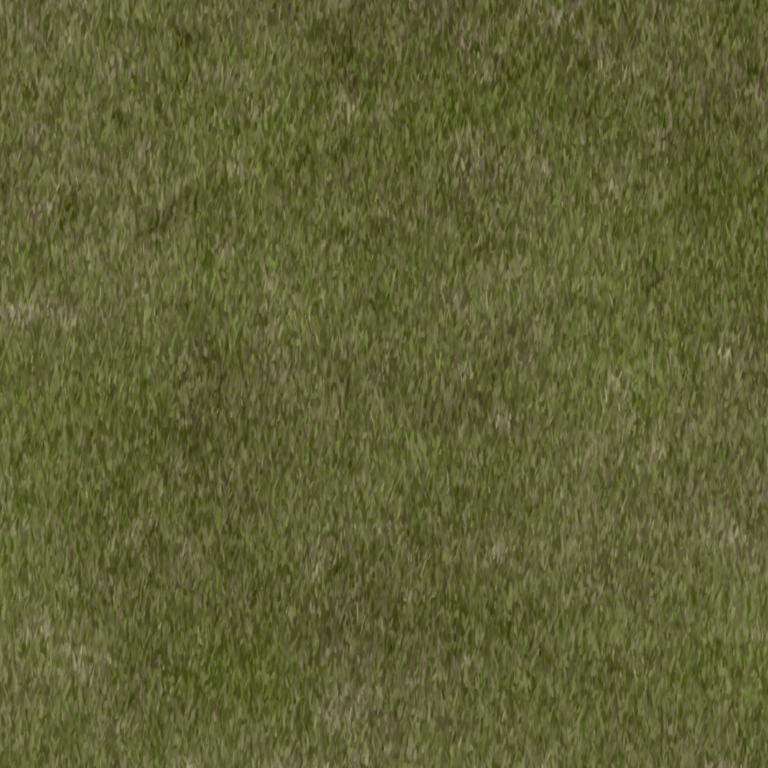
Write a Shadertoy shader that draws this texture.

```glsl
// Short meadow turf: layers of small, soft, nearly upright blades are
// painted over a streaky ground. Slow noise varies brightness and dryness,
// with small clumps of pale straw, thin light stems and shaded hollows.

const vec3  TURF_COLOR  = vec3(0.375, 0.387, 0.213);
const vec3  LIGHT_AXIS  = vec3(0.132, 0.130, 0.124);  // dark to light blades
const vec3  DRY_AXIS    = vec3(0.018, -0.010, 0.040); // green to dry blades
const int   LAYERS      = 10;
const vec2  CELL        = vec2(0.0125, 0.020);        // one blade per cell
const vec2  HALF_LENGTH = vec2(0.006, 0.019);         // shortest, longest
const vec2  HALF_WIDTH  = vec2(0.0009, 0.0027);       // thinnest, widest
const float MEAN_LEAN   = 0.05;
const float LEAN_SPREAD = 0.30;
const float BEND        = 0.10;
const float SOFTNESS    = 0.0017;
const float OPACITY     = 0.78;
const float STEM_SHARE  = 0.05;                       // thin pale stems
const float STEM_TONE   = 0.85;

// Integer hash: three random values in 0..1 for a cell and a seed
vec3 hash3(vec2 cell, int seed) {
    uvec3 v = uvec3(ivec3(ivec2(cell) + 4096, seed));
    v = v * 1664525u + 1013904223u;
    v.x += v.y * v.z; v.y += v.z * v.x; v.z += v.x * v.y;
    v ^= v >> 16u;
    v.x += v.y * v.z; v.y += v.z * v.x; v.z += v.x * v.y;
    return vec3(v >> 8u) / 16777216.0;
}

float valueNoise(vec2 p, int seed) {
    vec2 i = floor(p), f = fract(p);
    f = f * f * (3.0 - 2.0 * f);
    float low  = mix(hash3(i, seed).x, hash3(i + vec2(1, 0), seed).x, f.x);
    float high = mix(hash3(i + vec2(0, 1), seed).x, hash3(i + vec2(1, 1), seed).x, f.x);
    return mix(low, high, f.y);
}

float fbm(vec2 p, int seed) {
    float sum = 0.0, amplitude = 0.571;
    for (int i = 0; i < 3; i++) {
        sum += amplitude * valueNoise(p, seed + i);
        p = mat2(1.6, 1.2, -1.2, 1.6) * p + 7.3;
        amplitude *= 0.5;
    }
    return sum;
}

vec3 turfColor(float tone, float dryness) {
    return TURF_COLOR + tone * LIGHT_AXIS + dryness * DRY_AXIS;
}

// Coverage of one leaning, tapered blade centred at the origin
float bladeCover(vec2 p, float halfLength, float leaning, float width, float edge) {
    float t = p.y / halfLength;
    float lean = MEAN_LEAN + LEAN_SPREAD * (2.0 * leaning - 1.0);
    float bend = BEND * (2.0 * fract(leaning * 7.0) - 1.0);
    float axis = lean * p.y + bend * halfLength * t * t;
    width *= 1.0 - 0.5 * clamp(t, 0.0, 1.0);
    float side = 1.0 - smoothstep(-edge, edge, abs(p.x - axis) - width);
    return side * (1.0 - smoothstep(0.35, 1.0, abs(t)));
}

void mainImage(out vec4 fragColor, in vec2 fragCoord) {
    vec2 uv = fragCoord / iResolution.y;
    float edge = max(SOFTNESS, 0.6 / iResolution.y);

    // Slow patches, straw clumps and shaded hollows
    float patchTone = 0.75 * (fbm(uv * vec2(4.0, 5.0), 10) - 0.5);
    float patchDry  = 1.3 * (fbm(uv * vec2(6.0, 8.0) + 3.1, 20) - 0.5);
    float straw  = smoothstep(0.58, 0.80, fbm(uv * vec2(20.0, 22.0), 30));
    float hollow = smoothstep(0.60, 0.82, fbm(uv * vec2(20.0, 20.0) + 9.0, 40));

    // Streaky ground between the blades
    float streak = valueNoise(uv * vec2(260.0, 80.0), 50) - 0.5;
    vec3 color = turfColor(patchTone - 0.3 + 1.3 * streak, patchDry);

    // Overlapping layers of blades, each on its own shifted grid
    for (int layer = 0; layer < LAYERS; layer++) {
        vec2 p = uv + CELL * hash3(vec2(layer), 60).xy;
        vec2 home = floor(p / CELL);
        for (int k = 0; k < 9; k++) {
            vec2 cell = home + vec2(k % 3 - 1, k / 3 - 1);
            vec3 place = hash3(cell, 100 + layer);
            vec2 d = p - (cell + place.xy) * CELL;
            float halfLength = mix(HALF_LENGTH.x, HALF_LENGTH.y, place.z * place.z);

            // Skip blades that cannot reach this point
            float reach = (MEAN_LEAN + LEAN_SPREAD + BEND) * abs(d.y) + HALF_WIDTH.y + edge;
            if (abs(d.y) > halfLength || abs(d.x) > reach) continue;

            // Lean, width and tint come from one more hash
            vec3 tint = hash3(cell, 300 + layer);
            float stem = step(1.0 - STEM_SHARE, tint.z);
            float leaning = fract(tint.z * 57.0);
            float breadth = fract(tint.y * 61.0);
            breadth *= breadth * (1.0 - 0.9 * stem);
            float width = mix(HALF_WIDTH.x, HALF_WIDTH.y, breadth);
            float cover = bladeCover(d, halfLength, leaning, width, edge);

            float tone = 2.0 * tint.x - 1.0 + patchTone + STEM_TONE * stem;
            tone += 0.75 * straw * step(0.45, tint.z) - 0.5 * hollow;
            float dryness = 2.6 * (tint.y - 0.5) + patchDry + 0.8 * straw;
            color = mix(color, turfColor(tone, dryness), OPACITY * cover);
        }
    }

    // Fine upright grain inside the blades
    float grain = valueNoise(uv * vec2(300.0, 140.0), 70) - 0.5;
    color += 0.45 * grain * LIGHT_AXIS;
    fragColor = vec4(clamp(color, 0.0, 1.0), 1.0);
}
```
